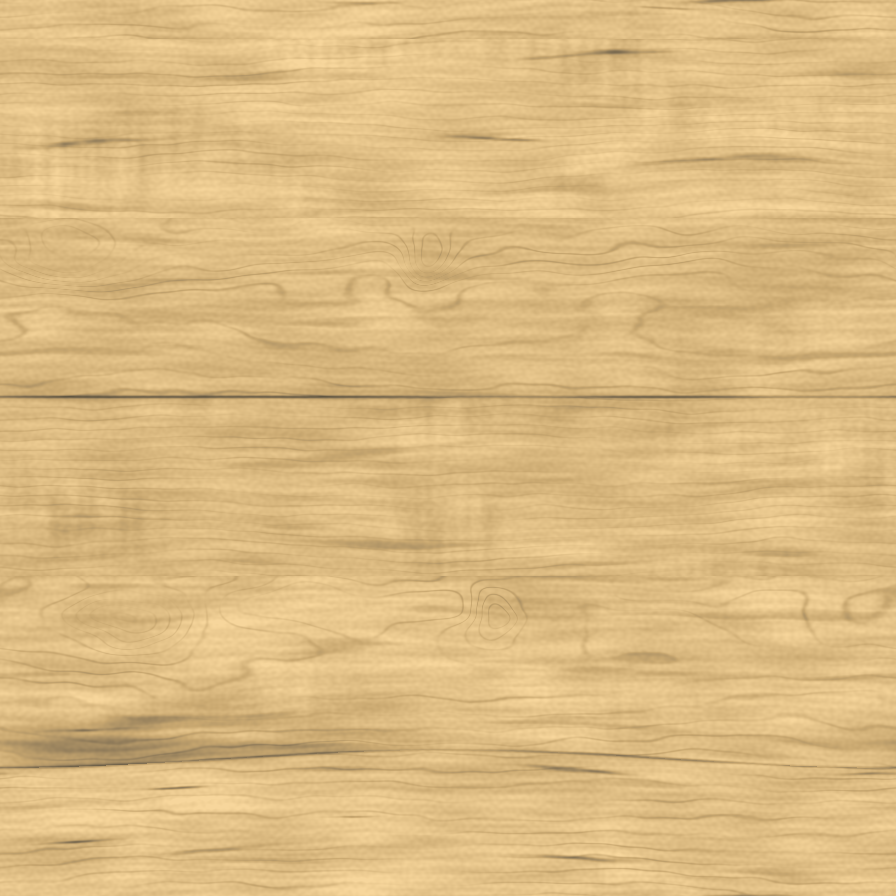
Reproduce this texture procedurally as a three.js fragment shader.

```glsl
// Five full-width boards of pale honey-coloured wood, stacked and tileable.
// Growth rings are contour lines of a height field bent by gradient noise and
// knots; fibres, cross figure, dark flecks and seams are laid over them.
varying vec2 vUv;

const float TAU = 6.28318;

float hash(vec2 p) {
  return fract(sin(dot(p, vec2(127.1, 311.7))) * 43758.5);
}

float corner(vec2 cell, vec2 offset, float period) {
  float angle = TAU * hash(vec2(mod(cell.x, period), cell.y));
  return dot(vec2(cos(angle), sin(angle)), offset);
}

// Gradient noise, periodic across; freq.x must be whole
float noise(vec2 uv, vec2 freq) {
  vec2 p = uv * freq;
  vec2 i = floor(p), f = fract(p);
  vec2 w = f * f * f * (f * (f * 6.0 - 15.0) + 10.0);
  float low = mix(corner(i, f, freq.x),
                  corner(i + vec2(1, 0), f - vec2(1, 0), freq.x), w.x);
  float high = mix(corner(i + vec2(0, 1), f - vec2(0, 1), freq.x),
                   corner(i + vec2(1, 1), f - vec2(1, 1), freq.x), w.x);
  return mix(low, high, w.y);
}

// Shortest signed distance on a repeating axis
float wrapped(float d) {
  return fract(d + 0.5) - 0.5;
}

// Shade 0 is pale wood, 1 is dark grain, 2 is charred
vec3 woodColor(float shade) {
  vec3 pale = vec3(0.97, 0.84, 0.61), honey = vec3(0.79, 0.66, 0.44);
  vec3 umber = vec3(0.56, 0.48, 0.35), char = vec3(0.25, 0.24, 0.20);
  vec3 color = mix(pale, honey, clamp(shade / 0.43, 0.0, 1.0));
  color = mix(color, umber, clamp((shade - 0.43) / 0.57, 0.0, 1.0));
  return mix(color, char, clamp(shade - 1.0, 0.0, 1.0));
}

void main() {
  // Board coordinates; the lowest seam bows gently
  float x = vUv.x;
  float bow = (0.004 + 0.01 * cos(TAU * x))
            * smoothstep(0.2, 0.0, abs(vUv.y - 0.15));
  float y = fract(vUv.y + bow - 0.157);
  float row = floor(y * 5.0), v = fract(y * 5.0);
  vec2 grain = vec2(x, y + row * 3.0);
  float odd = mod(row, 2.0);
  float arched = (1.0 - odd) * step(row, 3.0);
  float crown = arched * smoothstep(0.2, 0.9, v);

  // Ring height: straight low down, opening into arches near the crown
  float sway = noise(grain, vec2(3, 9));
  float ripple = noise(grain + 0.02 * sway, vec2(11, 24));
  float rings = (12.0 + 5.0 * odd) * (v - 0.45 * v * v * arched);
  rings += sway * (1.6 + 5.0 * crown) + ripple * (0.5 + 1.3 * crown);
  rings += 0.25 * noise(grain, vec2(24, 60));

  // Knots push the rings into closed loops
  float knotShade = 0.0;
  for (int i = 0; i < 2; i++) {
    float n = float(i);
    float center = 0.08 + 0.4 * n + 0.035 * (2.0 - row);
    vec2 d = vec2(wrapped(x - center), (v - 0.78) * 0.2);
    d += 0.014 * vec2(ripple, noise(grain, vec2(16, 30)));
    d /= vec2(0.065 - 0.035 * n, 0.035 - 0.009 * n);
    float knot = arched * exp(-dot(d, d));
    rings += 4.5 * knot;
    knotShade += knot;
  }
  float wave = TAU * rings;
  float line = pow(0.5 + 0.5 * cos(wave + 0.7 * sin(wave)), 5.0);
  float lineFade = clamp(0.5 + 1.3 * noise(grain, vec2(5, 26)), 0.1, 1.0);

  // Broad tone, rings and following fibres
  float shade = 0.18 + 0.06 * step(abs(row - 1.5), 0.6);
  shade += 0.17 * noise(grain, vec2(4, 11)) + 0.14 * ripple;
  shade += line * lineFade * (0.26 - 0.08 * odd) + 0.10 * knotShade;
  vec2 fibre = vec2(x, grain.y + 0.012 * sway + 0.003 * ripple);
  shade += 0.15 * noise(fibre, vec2(6, 85));
  shade += 0.13 * noise(fibre, vec2(13, 180));
  shade += 0.09 * noise(grain, vec2(160, 210));

  // Cross figure shimmering over the straight boards
  float figure = smoothstep(-0.15, 0.4, noise(grain, vec2(5, 8)));
  float curl = noise(grain, vec2(85, 9)) + noise(grain, vec2(28, 14));
  shade += curl * figure * (0.05 + 0.10 * odd);

  // Soft smoky streaks
  float smoke = noise(fibre, vec2(4, 48)) + 0.4 * noise(fibre, vec2(9, 120));
  shade += 0.28 * smoothstep(0.25, 0.7, smoke);
  float stain = pow(0.5 + 0.5 * cos(TAU * (x - 0.1)), 2.0);
  stain *= step(row, 0.5) * exp(-pow((v - 0.11) / 0.12, 2.0));
  shade += stain * clamp(0.4 + 0.9 * smoke, 0.0, 1.0);

  // Scattered dark flecks, thin and slightly tilted
  for (int i = 0; i < 16; i++) {
    float n = float(i);
    vec2 d = vec2(wrapped(x - hash(vec2(n, 3.0))),
                  wrapped(y - 0.64 - 0.4 * hash(vec2(n, 8.0))));
    d.y -= d.x * (0.10 * hash(vec2(n, 5.0)) - 0.03) + 0.004 * ripple;
    float size = hash(vec2(n, 11.0));
    d /= vec2(0.02 + 0.05 * size, 0.0013 + 0.0016 * size);
    float ragged = 0.7 + 0.9 * noise(grain, vec2(30, 150));
    shade += (0.4 + 0.8 * hash(vec2(n, 17.0))) * ragged * exp(-dot(d, d));
  }

  // Seams: two dark and broken, the others only a faint edge
  float seam = mod(floor(y * 5.0 + 0.5), 5.0);
  float gap = 0.2 * min(v, 1.0 - v);
  float broken = smoothstep(-0.35, 0.3, noise(vec2(x, seam), vec2(5, 1.37)));
  float depth = 0.08 + 0.95 * step(abs(seam - 2.0), 0.5)
              + 0.55 * step(seam, 0.5);
  depth *= 0.4 + 0.6 * broken;
  shade += depth * (exp(-pow(gap / 0.0016, 2.0)) + 0.15 * exp(-gap / 0.008));

  gl_FragColor = vec4(woodColor(max(shade, 0.0)), 1.0);
}
```
